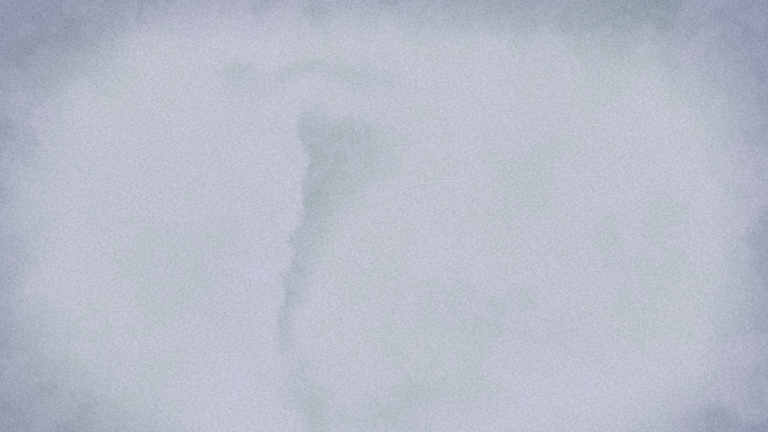
This texture is drawn by a Shadertoy shader. Its source:

```glsl
// Aged blue-grey paper with soft green stains, a dark worn border and fine grain.

const vec3 PAPER = vec3(0.754, 0.776, 0.812);
const vec3 LAVENDER = vec3(0.762, 0.766, 0.834);
const vec3 STAIN = vec3(0.525, 0.605, 0.615);
const vec3 BORDER = vec3(0.515, 0.540, 0.645);
const float BORDER_STRENGTH = 0.74;
const float STAIN_STRENGTH = 0.56;
const float MOTTLE_SCALE = 4.5;
const float GRAIN_SCALE = 165.0;
const float GRAIN_STRENGTH = 0.052;
const float WARP = 0.085;

vec2 hashGradient(vec2 cell) {
    uvec2 q = uvec2(ivec2(cell)) * uvec2(1597334673u, 3812015801u);
    uint h = (q.x ^ q.y) * 1597334673u;
    h = (h ^ (h >> 15)) * 2246822519u;
    float angle = float(h >> 8) / 16777216.0 * 6.28319;
    return vec2(cos(angle), sin(angle));
}

float gradientNoise(vec2 p) {
    vec2 i = floor(p), f = p - i;
    vec2 u = f * f * f * (f * (f * 6.0 - 15.0) + 10.0);
    vec2 e = vec2(0.0, 1.0);
    float a = dot(hashGradient(i), f);
    float b = dot(hashGradient(i + e.yx), f - e.yx);
    float c = dot(hashGradient(i + e.xy), f - e.xy);
    float d = dot(hashGradient(i + e.yy), f - e.yy);
    return mix(mix(a, b, u.x), mix(c, d, u.x), u.y);
}

float fbm(vec2 p) {
    float sum = 0.0, amplitude = 0.6;
    for (int i = 0; i < 5; i++) {
        sum += amplitude * gradientNoise(p);
        p = mat2(1.6, 1.2, -1.2, 1.6) * p + 7.3;
        amplitude *= 0.55;
    }
    return sum;
}

// Soft elliptical patch, tilted by an angle
float patchAt(vec2 p, vec2 center, vec2 radius, float tilt) {
    float c = cos(tilt), s = sin(tilt);
    vec2 q = mat2(c, -s, s, c) * (p - center) / radius;
    return exp(-dot(q, q));
}

// Tall stain: crisp left rim, fading to the right
float tallStain(vec2 p) {
    float rim = mix(0.628, 0.688, smoothstep(0.25, 0.58, p.y));
    float width = mix(0.10, 0.31, smoothstep(0.32, 0.74, p.y));
    float x = p.x - rim;
    float span = smoothstep(0.18, 0.26, p.y) * (1.0 - smoothstep(0.68, 0.77, p.y));
    return smoothstep(-0.008, 0.022, x) * (1.0 - smoothstep(0.15 * width, width, x)) * span;
}

// Thin curved wisp over the tall stain
float wisp(vec2 p) {
    float arc = 0.838 - 0.95 * (p.x - 0.70) * (p.x - 0.70);
    float span = smoothstep(0.46, 0.56, p.x) * (1.0 - smoothstep(0.84, 1.0, p.x));
    float y = p.y - arc;
    return span * exp(-y * y / 0.0009);
}

float stains(vec2 p) {
    float s = 0.62 * tallStain(p) + 0.22 * wisp(p);
    // Top corners and upper rim
    s += 0.60 * patchAt(p, vec2(1.48, 0.97), vec2(0.22, 0.10), 0.1) * (1.0 - smoothstep(1.55, 1.61, p.x));
    s += 0.36 * patchAt(p, vec2(1.14, 1.00), vec2(0.36, 0.07), 0.0);
    s += 0.42 * patchAt(p, vec2(0.14, 0.89), vec2(0.19, 0.07), 0.6);
    // Lower rim
    s += 0.60 * patchAt(p, vec2(0.12, 0.08), vec2(0.25, 0.12), -0.5);
    s += 0.32 * patchAt(p, vec2(0.71, 0.08), vec2(0.05, 0.12), 0.2);
    s += 0.22 * patchAt(p, vec2(0.92, 0.05), vec2(0.17, 0.07), 0.2);
    // Faint inner clouds
    s += 0.12 * patchAt(p, vec2(0.46, 0.38), vec2(0.15, 0.22), -0.4);
    s += 0.08 * patchAt(p, vec2(0.22, 0.58), vec2(0.13, 0.18), 0.0);
    s += 0.18 * patchAt(p, vec2(1.14, 0.26), vec2(0.22, 0.06), -0.2);
    s += 0.10 * patchAt(p, vec2(1.23, 0.61), vec2(0.07, 0.14), -0.4);
    s += 0.10 * patchAt(p, vec2(1.45, 0.42), vec2(0.22, 0.13), 0.3);
    return s;
}

float wornBorder(vec2 p, float aspect) {
    vec2 q = abs((p - vec2(0.5 * aspect, 0.45)) / vec2(0.5 * aspect, 0.56));
    float d = pow(pow(q.x, 3.2) + pow(q.y, 3.2), 1.0 / 3.2);
    return smoothstep(0.80, 1.16, d);
}

void mainImage(out vec4 fragColor, in vec2 fragCoord) {
    float aspect = iResolution.x / iResolution.y;
    vec2 p = fragCoord / iResolution.y;

    // Ragged coordinates and cloudy mottling
    vec2 warp = vec2(fbm(p * 7.0 + 3.0), fbm(p * 7.0 + 19.0));
    vec2 ragged = p + WARP * warp;
    float mottle = fbm(p * MOTTLE_SCALE + 1.5 * warp + 31.0);

    // Lavender bands beside the stain and at lower right
    float pale = 0.8 * patchAt(ragged, vec2(0.60, 0.52), vec2(0.09, 0.35), 0.0);
    pale += patchAt(ragged, vec2(1.28, 0.09), vec2(0.28, 0.08), 0.25);
    pale += 0.7 * patchAt(ragged, vec2(0.55, 0.10), vec2(0.14, 0.10), 0.0);
    vec3 color = mix(PAPER, LAVENDER, clamp(0.35 + 0.65 * pale - 1.2 * mottle, 0.0, 1.0));

    // Worn border under the green stains
    float border = wornBorder(p + 0.7 * WARP * warp, aspect) * (1.0 + 0.7 * mottle);
    color = mix(color, BORDER, BORDER_STRENGTH * clamp(border, 0.0, 1.0));
    float stain = stains(ragged) * (1.0 + 1.1 * mottle) + 0.06 + 0.16 * mottle;
    color = mix(color, STAIN, STAIN_STRENGTH * clamp(stain - 0.06 * pale, 0.0, 1.0));

    // Paper fibres, slightly slanted
    vec2 fibre = mat2(0.8, -0.6, 0.6, 0.8) * p * GRAIN_SCALE * vec2(0.85, 1.15);
    float grain = gradientNoise(fibre) + 0.7 * gradientNoise(fibre * 1.7 + 5.0);
    grain += 0.25 * gradientNoise(fibre * 0.45 + 11.0);
    color += GRAIN_STRENGTH * grain;

    fragColor = vec4(color, 1.0);
}
```
